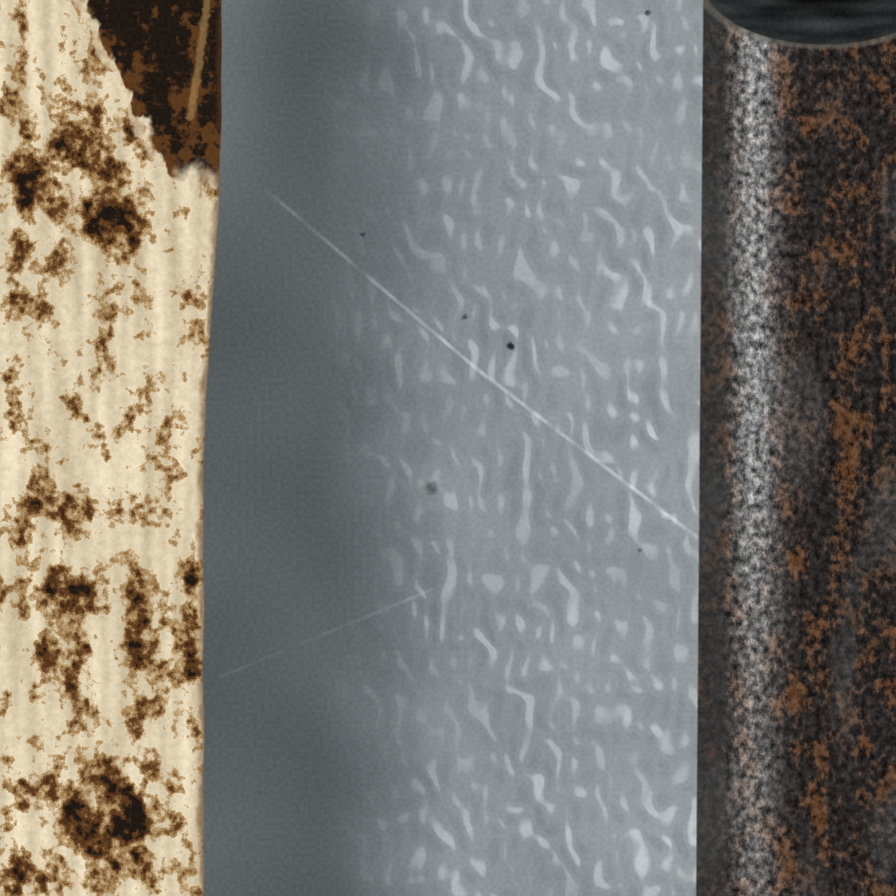
Give the GLSL for this texture, as a WebGL 2 fragment shader.

```glsl
#version 300 es
precision highp float;
// Grey enamel panel between a rust-stained cream strip and a corroded metal bar.

uniform vec2 u_resolution;
out vec4 fragColor;

const vec3 CREAM = vec3(0.87, 0.81, 0.69);
const vec3 OCHRE = vec3(0.63, 0.49, 0.30);
const vec3 BROWN = vec3(0.36, 0.23, 0.12);
const vec3 SOOT = vec3(0.13, 0.10, 0.08);
const vec3 PANEL_SHADE = vec3(0.345, 0.37, 0.378);
const vec3 PANEL_LIGHT = vec3(0.545, 0.57, 0.58);
const vec3 BAR_DARK = vec3(0.17, 0.155, 0.15);
const vec3 BAR_RUST = vec3(0.36, 0.24, 0.16);
const vec3 BAR_GLEAM = vec3(0.53, 0.53, 0.53);

const float STAIN_BIAS = -0.10;
const float STAIN_GAIN = 0.40;
const float DENT_STRENGTH = 0.13;
const float GRAIN = 0.035;

// Stain patches: centre, then radii.
const int STAIN_COUNT = 11;
const vec4 STAINS[STAIN_COUNT] = vec4[](
  vec4(0.095, 0.81, 0.06, 0.10), vec4(0.025, 0.78, 0.015, 0.09),
  vec4(0.14, 0.75, 0.022, 0.03), vec4(0.17, 0.52, 0.025, 0.016),
  vec4(0.165, 0.29, 0.025, 0.07), vec4(0.075, 0.32, 0.035, 0.09),
  vec4(0.155, 0.09, 0.042, 0.05), vec4(0.10, 0.09, 0.055, 0.07),
  vec4(0.212, 0.32, 0.012, 0.08), vec4(0.01, 0.02, 0.02, 0.03),
  vec4(0.04, 0.45, 0.018, 0.05));

// Pits in the enamel: centre, radius, darkness.
const int PIT_COUNT = 6;
const vec4 PITS[PIT_COUNT] = vec4[](
  vec4(0.570, 0.613, 0.0065, 0.85), vec4(0.518, 0.646, 0.005, 0.6),
  vec4(0.404, 0.738, 0.005, 0.6), vec4(0.482, 0.456, 0.011, 0.38),
  vec4(0.723, 0.987, 0.005, 0.6), vec4(0.714, 0.385, 0.004, 0.4));

vec2 gradient(vec2 cell) {
  float angle = 6.2832 * fract(sin(dot(cell, vec2(127.1, 311.7))) * 43758.5);
  return vec2(cos(angle), sin(angle));
}

float noise(vec2 p) {
  vec2 i = floor(p), f = p - i;
  vec2 w = f * f * f * (f * (f * 6.0 - 15.0) + 10.0);
  vec2 e = vec2(0.0, 1.0);
  return mix(
    mix(dot(gradient(i), f), dot(gradient(i + e.yx), f - e.yx), w.x),
    mix(dot(gradient(i + e), f - e), dot(gradient(i + 1.0), f - 1.0), w.x), w.y);
}

float fbm(vec2 p) {
  float sum = 0.0, amp = 0.6;
  for (int i = 0; i < 4; i++, amp *= 0.55) {
    sum += amp * noise(p);
    p = mat2(1.6, 1.2, -1.2, 1.6) * p + 7.3;
  }
  return sum;
}

float segment(vec2 p, vec2 a, vec2 b) {
  vec2 d = b - a;
  return length(p - a - d * clamp(dot(p - a, d) / dot(d, d), 0.0, 1.0));
}

vec3 stainedStrip(vec2 p, float edge) {
  float blotch = fbm(p * vec2(30.0, 22.0)), fine = fbm(p * 95.0);
  float stain = STAIN_BIAS + 0.9 * blotch + 0.5 * fine;
  for (int i = 0; i < STAIN_COUNT; i++) {
    vec2 q = (p - STAINS[i].xy) / STAINS[i].zw;
    stain += STAIN_GAIN * exp(-dot(q, q));
  }
  vec3 col = CREAM + 0.16 * noise(p * vec2(70.0, 5.0)) + 0.10 * fine;
  col = mix(col, OCHRE, 0.85 * smoothstep(-0.03, 0.16, stain));
  col = mix(col, BROWN, smoothstep(0.13, 0.36, stain));
  col = mix(col, SOOT, smoothstep(0.36, 0.56, stain));

  // Torn corner with a pale lip and a loose flake
  float tear = p.x - 0.098 - 0.48 * (1.0 - p.y) + 0.025 * blotch;
  float above = smoothstep(0.79, 0.82, p.y + 0.04 * blotch);
  vec3 hollow = mix(SOOT, BROWN, smoothstep(0.0, 0.3, 0.8 * blotch + 0.6 * fine + 1.6 * (0.94 - p.y)));
  col = mix(col, hollow, above * smoothstep(-0.003, 0.004, tear));
  col = mix(col, CREAM, 0.7 * above * smoothstep(0.007, 0.002, abs(tear + 0.006)));
  float flake = segment(p, vec2(0.213, 0.87), vec2(0.232, 1.0));
  col = mix(col, OCHRE, 0.7 * smoothstep(0.007, 0.002, flake + 0.006 * fine));
  return mix(col, BROWN, 0.55 * smoothstep(0.008, 0.0, edge - p.x + 0.012 * blotch));
}

vec3 enamelPanel(vec2 p) {
  float lit = smoothstep(0.35, 0.53, p.x + 0.03 * noise(p * vec2(12.0, 9.0)));
  vec3 col = mix(PANEL_SHADE, PANEL_LIGHT, lit) + 0.05 * noise(p * 7.0);
  col += 0.07 * smoothstep(0.34, 0.24, p.x) * smoothstep(0.6, 1.0, p.y);
  col += 0.035 * smoothstep(0.55, 0.78, p.x);

  // Dents catch the light on one flank
  vec2 q = p * vec2(58.0, 34.0) + 0.7 * noise(p * 25.0);
  float slope = noise(q + vec2(0.2, 0.15)) - noise(q - vec2(0.2, 0.15));
  float patchy = 0.65 + 0.8 * noise(p * 9.0 + 4.0);
  col += DENT_STRENGTH * lit * patchy * (1.3 * smoothstep(0.12, 0.5, slope) - 0.35 * smoothstep(0.05, 0.5, -slope));

  // Scratches
  vec2 bend = vec2(0.53, 0.59);
  float longCut = min(segment(p, vec2(0.297, 0.788), bend), segment(p, bend, vec2(0.777, 0.401)));
  float wear = clamp(0.65 + noise(p * 45.0), 0.1, 1.0) * mix(0.5, 1.0, lit);
  col += 0.20 * wear * smoothstep(0.0035, 0.0005, longCut);
  float faintCut = segment(p, vec2(0.247, 0.245), vec2(0.482, 0.342));
  col += 0.09 * wear * smoothstep(0.003, 0.0005, faintCut);

  for (int i = 0; i < PIT_COUNT; i++) {
    float d = length(p - PITS[i].xy) + 0.003 * noise(p * 150.0);
    col = mix(col, vec3(0.09, 0.10, 0.14), PITS[i].w * smoothstep(PITS[i].z, 0.2 * PITS[i].z, d));
  }
  return col;
}

vec3 corrodedBar(vec2 p) {
  float blotch = fbm(p * vec2(28.0, 20.0) + 3.0), fine = fbm(p * vec2(120.0, 100.0));
  vec3 col = mix(BAR_DARK, BAR_RUST, smoothstep(-0.05, 0.35, blotch + 0.6 * fine));
  float bare = smoothstep(0.0, 0.3, noise(p * vec2(14.0, 6.0)));
  col = mix(col, vec3(0.29), 0.6 * bare) + 0.20 * fine;
  float across = (p.x - 0.842) / 0.027;
  float gleam = exp(-across * across) * mix(0.6, 0.95, smoothstep(0.15, 0.5, p.y));
  col = mix(col, BAR_GLEAM + 0.75 * fine, gleam);
  col = mix(col, vec3(0.23), 0.6 * smoothstep(0.82, 0.80, p.x));

  // Round cap and its rim
  float cap = (length((p - vec2(0.92, 1.02)) / vec2(0.135, 0.07)) - 1.0) * 0.07;
  col = mix(col, vec3(0.42, 0.41, 0.38), 0.6 * smoothstep(0.005, 0.001, abs(cap - 0.002)));
  vec3 capCol = mix(vec3(0.16, 0.17, 0.17), vec3(0.05), smoothstep(-0.025, -0.05, cap));
  return mix(col, capCol + 0.12 * noise(p * vec2(18.0, 90.0)), smoothstep(0.001, -0.002, cap));
}

void main() {
  vec2 p = gl_FragCoord.xy / u_resolution;
  float soft = max(0.0015, 1.0 / u_resolution.x);
  float leftEdge = 0.227 + 0.020 * smoothstep(0.45, 0.88, p.y) + 0.002 * noise(vec2(p.y * 14.0, 2.0));
  float rightEdge = 0.777 + 0.008 * p.y;
  vec3 col = mix(stainedStrip(p, leftEdge), enamelPanel(p), smoothstep(-soft, soft, p.x - leftEdge));
  col = mix(col, corrodedBar(p), smoothstep(-soft, soft, p.x - rightEdge));
  col += GRAIN * noise(p * 230.0);
  fragColor = vec4(clamp(col, 0.0, 1.0), 1.0);
}
```
